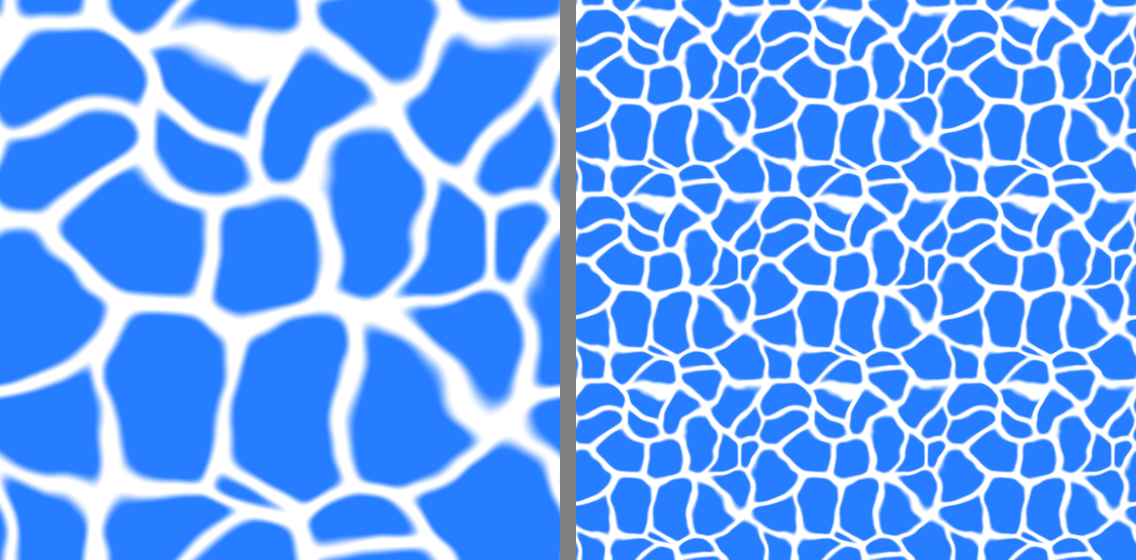
Left: one tile. Right: repeated 3 by 3.
Write a WebGL 1 fragment shader that draws this pattern.

```glsl
precision highp float;
// Seamless rounded blue cells of mixed size, parted by soft white channels.
uniform vec2 u_resolution;

const float CELLS = 5.0;         // grid cells per tile
const float JITTER = 0.9;        // scatter of the seeds inside their grid cells
const float SIZE_SPREAD = 0.38;  // how much seed weights differ
const float ROUNDING = 0.045;    // corner radius, in grid cells
const float HALF_WIDTH = 0.076;  // half the channel width, in grid cells
const float WIDTH_SPREAD = 0.03;
const float SOFTNESS = 0.05;     // half the edge blur, in grid cells
const vec3 CELL_BLUE = vec3(0.15, 0.49, 1.0);
const vec3 CHANNEL_WHITE = vec3(1.0);

// Three random values for a lattice point, repeating every period.
vec3 hash3(vec2 p, float period, float seed) {
  p = mod(p, period);
  vec3 q = vec3(dot(p, vec2(127.1, 311.7)),
                dot(p, vec2(269.5, 183.3)),
                dot(p, vec2(419.2, 371.9)));
  return fract(sin(q + seed * 17.3) * 43758.545);
}

// Smooth value noise in three channels, wrapping at period.
vec3 noise3(vec2 p, float period, float seed) {
  vec2 i = floor(p);
  vec2 f = fract(p);
  f = f * f * f * (f * (f * 6.0 - 15.0) + 10.0);
  vec3 low = mix(hash3(i, period, seed),
                 hash3(i + vec2(1.0, 0.0), period, seed), f.x);
  vec3 high = mix(hash3(i + vec2(0.0, 1.0), period, seed),
                  hash3(i + vec2(1.0, 1.0), period, seed), f.x);
  return mix(low, high, f.y);
}

// Seed position (xy) and weight (z) of one grid cell.
vec3 cellSeed(vec2 cell) {
  vec3 h = hash3(cell, CELLS, 3.0);
  return vec3(cell + 0.5 + JITTER * (h.xy - 0.5), SIZE_SPREAD * h.z);
}

// Weighted squared distance from a point to a seed.
float power(vec2 p, vec3 seed) {
  vec2 d = p - seed.xy;
  return dot(d, d) - seed.z;
}

// Distance to the border of the weighted Voronoi cell, with rounded corners.
float borderDistance(vec2 p) {
  vec2 home = floor(p);
  vec2 ownCell = home;
  float nearest = 1e3;
  for (int y = -2; y <= 2; y++) {
    for (int x = -2; x <= 2; x++) {
      vec2 cell = home + vec2(float(x), float(y));
      float d = power(p, cellSeed(cell));
      if (d < nearest) {
        nearest = d;
        ownCell = cell;
      }
    }
  }

  // Smooth minimum over the borders shared with the neighbours.
  vec3 own = cellSeed(ownCell);
  float sum = 0.0;
  for (int y = -2; y <= 2; y++) {
    for (int x = -2; x <= 2; x++) {
      if (x == 0 && y == 0) continue;
      vec3 other = cellSeed(ownCell + vec2(float(x), float(y)));
      float gap = max(length(other.xy - own.xy), 0.001);
      float d = (power(p, other) - nearest) / (2.0 * gap);
      sum += exp(-d / ROUNDING);
    }
  }
  return -ROUNDING * log(max(sum, 1e-30));
}

// Bends the plane with broad curves and a finer wobble.
vec2 warp(vec2 p) {
  vec2 broad = noise3(p, CELLS, 11.0).xy - 0.5;
  vec2 fine = noise3(p * 3.0, CELLS * 3.0, 23.0).xy - 0.5;
  return p + 0.5 * broad + 0.09 * fine;
}

void main() {
  vec2 p = gl_FragCoord.xy / u_resolution * CELLS;
  float vary = noise3(p * 2.0, CELLS * 2.0, 31.0).z * 2.0 - 1.0;
  float edge = borderDistance(warp(p)) - HALF_WIDTH - WIDTH_SPREAD * vary;
  float inside = smoothstep(-SOFTNESS, SOFTNESS, edge);
  gl_FragColor = vec4(mix(CHANNEL_WHITE, CELL_BLUE, inside), 1.0);
}
```
